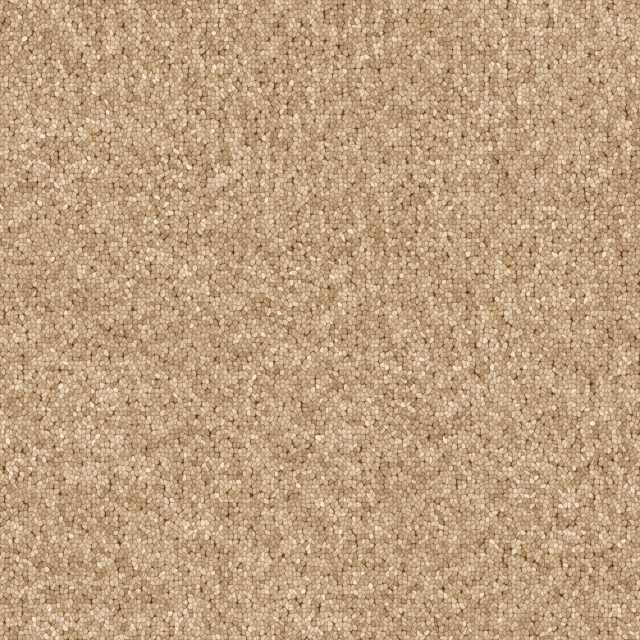
Give the GLSL for this texture, as a Shadertoy shader.

```glsl
// Cut-pile carpet in sandy beige: thousands of small leaning yarn tufts.
// Tufts are stretched Voronoi cells, each with its own tone and lean, with
// dark gaps between them and a faint cloudy mottling over the whole pile.

#define TUFTS 140.0        // tufts across the canvas
#define STRETCH 1.27       // elongation of a tuft
#define LEAN_SPREAD 1.0    // largest lean from vertical, radians
#define BASE_TONE 0.805    // tone of an average tuft top
#define TUFT_VARIATION 0.23
#define EDGE_SHADE 0.14
#define GAP_SHADE 0.26
#define FIBRE_CONTRAST 0.016
#define MOTTLE 0.07
#define SAMPLES 2          // smoothing samples per axis

const vec3 SHADOW_TAN = vec3(0.49, 0.35, 0.21);
const vec3 MID_BEIGE = vec3(0.76, 0.65, 0.50);
const vec3 PALE_CREAM = vec3(0.88, 0.80, 0.69);

float hash(vec2 p) {
    return fract(sin(dot(p, vec2(127.1, 311.7))) * 43758.5453);
}

vec2 hash2(vec2 p) {
    return vec2(hash(p), hash(p + 57.3));
}

float valueNoise(vec2 p) {
    vec2 cell = floor(p), f = fract(p);
    f = f * f * (3.0 - 2.0 * f);
    float low = mix(hash(cell), hash(cell + vec2(1, 0)), f.x);
    float high = mix(hash(cell + vec2(0, 1)), hash(cell + vec2(1, 1)), f.x);
    return mix(low, high, f.y);
}

// Tone equals the red channel; the ramp supplies the matching hue.
vec3 yarnColour(float tone) {
    float dark = (tone - SHADOW_TAN.r) / (MID_BEIGE.r - SHADOW_TAN.r);
    float pale = (tone - MID_BEIGE.r) / (PALE_CREAM.r - MID_BEIGE.r);
    return tone < MID_BEIGE.r ? mix(SHADOW_TAN, MID_BEIGE, max(dark, -0.8))
                              : mix(MID_BEIGE, PALE_CREAM, min(pale, 1.7));
}

float pileTone(vec2 uv) {
    vec2 p = uv * TUFTS;
    vec2 cell = floor(p);
    float nearest = 9.0, second = 9.0;
    vec2 tuftId = cell, tuftPos = vec2(0);

    // Find the two closest tufts in their own leaning, stretched frames.
    for (int y = -1; y <= 1; y++) {
        for (int x = -1; x <= 1; x++) {
            vec2 id = cell + vec2(x, y);
            vec2 offset = p - id - 0.5 - 0.85 * (hash2(id) - 0.5);
            float lean = LEAN_SPREAD * (2.0 * hash(id + 19.7) - 1.0);
            float c = cos(lean), s = sin(lean);
            vec2 q = vec2(c * offset.x - s * offset.y, s * offset.x + c * offset.y);
            q *= vec2(STRETCH, 1.0 / STRETCH);
            float d = length(q);
            if (d < nearest) {
                second = nearest;
                nearest = d;
                tuftId = id;
                tuftPos = q;
            } else {
                second = min(second, d);
            }
        }
    }

    // Tuft tone, fibres along its length and a little light from above.
    float variation = hash(tuftId + 3.1) + hash(tuftId + 8.6) + hash(tuftId + 31.4);
    float tone = BASE_TONE + TUFT_VARIATION * (variation / 3.0 - 0.5) * 1.5;
    tone += FIBRE_CONTRAST * sin(tuftPos.x * 16.0 + 6.28 * hash(tuftId + 5.9));
    tone += 0.03 * tuftPos.y;

    // Shaded sides and deep gaps between tufts.
    tone -= EDGE_SHADE * (1.0 - smoothstep(0.0, 0.34, second - nearest));
    tone -= GAP_SHADE * smoothstep(0.58, 0.95, nearest);

    // Cloudy variation of the pile.
    float clouds = 0.6 * valueNoise(uv * 38.0) + 0.4 * valueNoise(uv * 11.0 + 7.0);
    return tone + MOTTLE * (clouds - 0.5);
}

void mainImage(out vec4 fragColor, in vec2 fragCoord) {
    vec3 colour = vec3(0);
    for (int j = 0; j < SAMPLES; j++) {
        for (int i = 0; i < SAMPLES; i++) {
            vec2 shift = (vec2(i, j) + 0.5) / float(SAMPLES) - 0.5;
            colour += yarnColour(pileTone((fragCoord + shift) / iResolution.y));
        }
    }
    fragColor = vec4(colour / float(SAMPLES * SAMPLES), 1.0);
}
```
